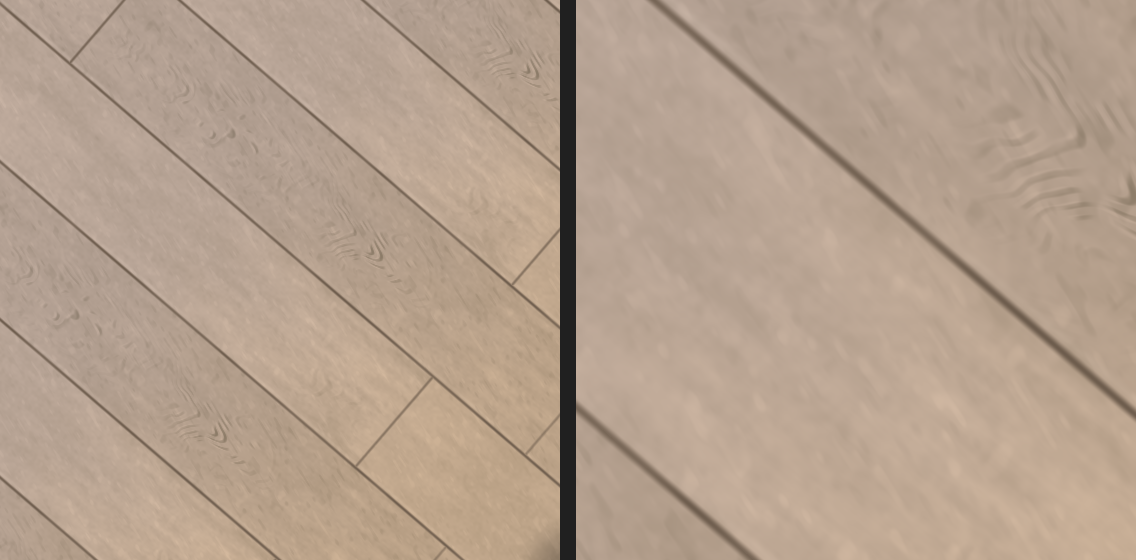
Left, the full canvas; right, a detail of the centre.
This texture is drawn by a three.js fragment shader. Its source:

```glsl
varying vec2 vUv;

#define GRAIN_DIR vec2(0.7578, -0.6525)
#define PLANK_WIDTH 0.2137
#define PLANK_LENGTH 1.073
#define SEAM_SHIFT 0.0049
#define JOINT_EVEN 1.025
#define JOINT_ODD 0.168
#define SEAM_HALF 0.0023
#define SEAM_SOFT 0.0022
#define COOL_WOOD vec3(0.718, 0.642, 0.588)
#define WARM_WOOD vec3(0.748, 0.648, 0.542)
#define SEAM_COLOR vec3(0.415, 0.35, 0.29)
#define FIGURE_DEPTH 0.17

float hash(vec2 p) {
  vec3 q = fract(vec3(p.xyx) * 0.1031);
  q += dot(q, q.yzx + 33.33);
  return fract((q.x + q.y) * q.z);
}

float noise(vec2 p) {
  vec2 i = floor(p);
  vec2 f = fract(p);
  f = f * f * (3.0 - 2.0 * f);
  float low = mix(hash(i), hash(i + vec2(1.0, 0.0)), f.x);
  float high = mix(hash(i + vec2(0.0, 1.0)), hash(i + vec2(1.0, 1.0)), f.x);
  return mix(low, high, f.y);
}

float fbm(vec2 p) {
  float sum = 0.0;
  float gain = 0.5;
  for (int i = 0; i < 4; i++) {
    sum += gain * noise(p);
    p = p * 2.03 + 17.3;
    gain *= 0.5;
  }
  return sum / 0.9375;
}

// Nested arcs across the grain, warped and broken into short dashes
float figureLines(vec2 local, float seed) {
  vec2 q = local + seed;
  float offset = local.y / PLANK_WIDTH - 0.56;
  float warp = 3.4 * noise(q * vec2(11.0, 26.0)) + 0.7 * noise(q * vec2(40.0, 75.0));
  float rings = sin(6.2832 * (44.0 * local.x + 22.0 * offset * offset + warp));
  float breaks = smoothstep(0.38, 0.7, noise(q * vec2(46.0, 70.0) + 41.0));
  return smoothstep(-0.1, 1.0, rings) * breaks;
}

// Where the curly figure shows on a plank
float figureMask(vec2 local, float odd) {
  float x = local.x;
  float y = local.y / PLANK_WIDTH;
  float run = smoothstep(0.0, 0.1, x) * (1.0 - smoothstep(0.68, 0.82, x));
  float clusters = 0.64 + 0.36 * cos(17.45 * (x - 0.29));
  float band = exp(-pow((y - 0.56) / 0.22, 2.0));
  float eye = exp(-pow((x - 0.96) / 0.06, 2.0) - pow((y - 0.66) / 0.2, 2.0));
  return mix(0.45 * eye, run * clusters * band, odd);
}

float seam(float d, float halfWidth) {
  return 1.0 - smoothstep(halfWidth - SEAM_SOFT, halfWidth + SEAM_SOFT, d);
}

void main() {
  // Plank coordinates, measured from the upper left corner
  vec2 p = vUv - vec2(0.0, 1.0);
  float along = dot(p, GRAIN_DIR);
  float across = (dot(p, vec2(GRAIN_DIR.y, -GRAIN_DIR.x)) - SEAM_SHIFT) / PLANK_WIDTH;
  float odd = mod(floor(across), 2.0);
  float run = (along - mix(JOINT_EVEN, JOINT_ODD, odd)) / PLANK_LENGTH;
  vec2 local = vec2(fract(run) * PLANK_LENGTH, fract(across) * PLANK_WIDTH);
  vec2 q = local + vec2(3.0 + 2.0 * odd, 7.0 + floor(run));

  // Base tone, warmer toward the lower right
  float diagonal = vUv.x + 1.0 - vUv.y;
  float warmth = smoothstep(0.6, 1.75, diagonal + 0.2 * (fbm(q * vec2(4.0, 12.0)) - 0.5));
  vec3 color = mix(COOL_WOOD, WARM_WOOD, warmth);
  color *= mix(1.01, 0.975, odd);

  // Clouds, streaks and fine texture
  float shade = 0.095 * (fbm(q * vec2(5.0, 14.0) + 5.0) - 0.5);
  float streak = fbm(q * vec2(18.0, 75.0) + 23.0) - 0.5;
  float tail = smoothstep(0.6, 0.95, local.x);
  shade += streak * mix(0.075, 0.13, tail);
  vec2 slanted = q + vec2(0.0, -0.3 * q.x);
  float fleck = noise(slanted * vec2(62.0, 150.0));
  shade += 0.035 * smoothstep(0.7, 0.95, fleck);
  shade -= 0.05 * smoothstep(0.3, 0.05, fleck) * (0.4 + 0.6 * odd);
  shade += 0.03 * (noise(vUv * 170.0) - 0.5);

  // Embossed figure: dark grooves with a pale edge
  float mask = figureMask(local, odd);
  float seed = 3.0 + 5.0 * odd;
  shade -= FIGURE_DEPTH * mask * figureLines(local, seed);
  shade += 0.4 * FIGURE_DEPTH * mask * figureLines(local + vec2(0.004, -0.003), seed);
  color *= 1.0 + shade;
  color.b -= 0.2 * max(-shade, 0.0) * color.b;

  // Shadow in the lower right corner
  color *= 1.0 - 0.25 * (1.0 - smoothstep(0.0, 0.08, length(vUv - vec2(1.0, 0.0))));

  // Pale bevel, long seams and end joints
  float edge = PLANK_WIDTH - local.y;
  color += 0.04 * exp(-pow((edge - 0.0065) / 0.0028, 2.0)) * noise(vec2(along * 18.0, 2.0));
  float longSeam = seam(min(local.y, edge), SEAM_HALF) * (0.76 + 0.2 * noise(vec2(along * 25.0, across)));
  float endJoint = seam(min(local.x, PLANK_LENGTH - local.x), SEAM_HALF * 0.96);
  endJoint *= mix(0.8, 0.5, smoothstep(1.2, 1.7, diagonal));
  color = mix(color, SEAM_COLOR, max(longSeam, endJoint));

  gl_FragColor = vec4(color, 1.0);
}
```
